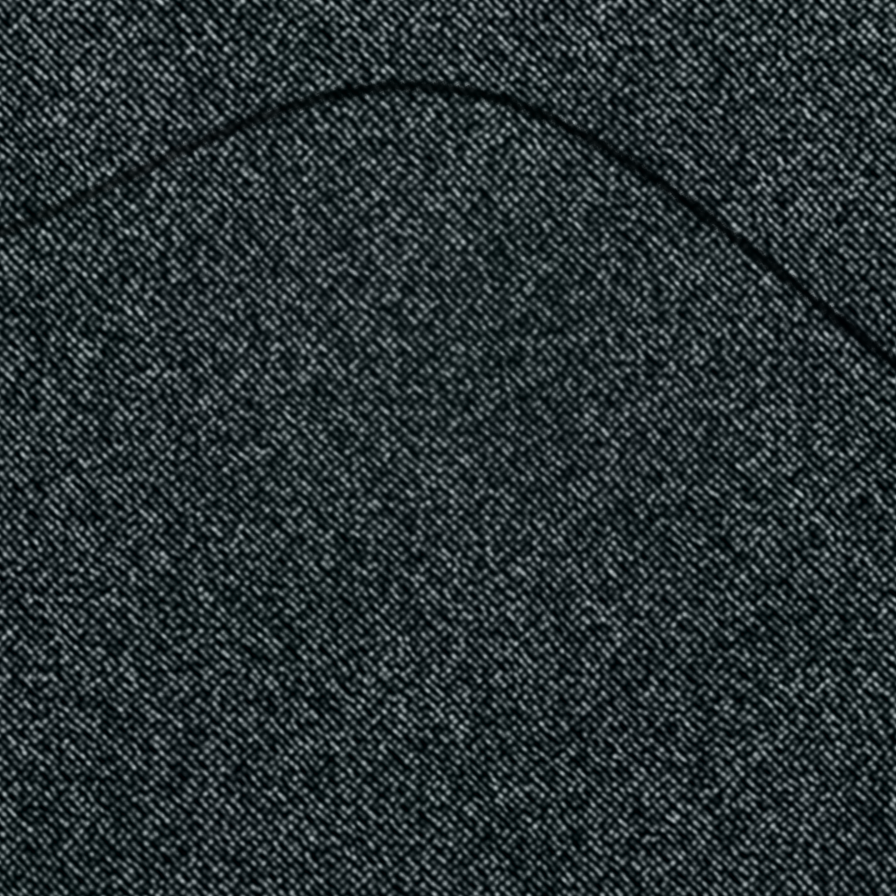
Write a WebGL 2 fragment shader that draws this texture.

```glsl
#version 300 es
precision highp float;
// Dark woven cloth: pale yarn grains on a staggered lattice, crossed by a curved seam.
// Grains are jittered cellular spots of varied brightness on a grid turned 45 degrees;
// layered sines bend the rows and mottle the light, and the seam is a shaded curve.

#define PITCH_COUNT 85.0      // grains along one row
#define GRAIN_JITTER 0.30     // random shift of a grain, in cells
#define GRAIN_FALLOFF 6.8     // higher is smaller grains
#define GRAIN_DIM 0.18        // brightness of the faintest grain
#define GRAIN_BRIGHT 0.72     // brightness of the strongest grain
#define GAP_SHADE 0.034       // light taken away, deepest in the gaps
#define MOTTLE 0.16           // strength of the uneven light
#define SEAM_APEX vec2(0.46, 0.904)
#define SEAM_HALF_WIDTH 0.0062
#define SEAM_DEPTH 0.84
#define TINT vec3(-0.034, 0.004, 0.012)

uniform vec2 u_resolution;
out vec4 fragColor;

vec3 hash3(vec2 cell) {
    vec3 p = fract(cell.xyx * vec3(0.1031, 0.1030, 0.0973));
    p += dot(p, p.yxz + 33.33);
    return fract((p.xxy + p.yzz) * p.zyx);
}

// Sum of sines in turning directions, roughly -1 to 1
float layeredSines(vec2 p) {
    float sum = 0.0;
    float weight = 0.5;
    for (int i = 0; i < 5; i++) {
        sum += weight * sin(p.x + 1.7 * sin(p.y * 0.8 + float(i)));
        p = mat2(0.8, 0.6, -0.6, 0.8) * p * 1.9 + 2.3;
        weight *= 0.65;
    }
    return sum;
}

// Light of all nearby grains at a lattice position, blended smoothly
float weave(vec2 p) {
    vec2 home = floor(p + 0.5);
    float level = 0.0;
    for (int y = -1; y <= 1; y++) {
        for (int x = -1; x <= 1; x++) {
            vec2 cell = home + vec2(x, y);
            vec3 rnd = hash3(cell + 211.0);
            vec3 form = hash3(cell + 467.0);
            vec2 d = p - cell - (rnd.xy - 0.5) * GRAIN_JITTER;
            // Ovals lean along the falling diagonal by differing amounts
            float stretch = 0.95 + 0.35 * form.x;
            d *= vec2(stretch, 1.0 / stretch);
            float peak = mix(GRAIN_DIM, GRAIN_BRIGHT, mix(rnd.z, form.z, 0.3));
            level += peak * exp(-GRAIN_FALLOFF * dot(d, d));
        }
    }
    return level;
}

// Signed distance to the seam: positive above it
float seamDistance(vec2 uv) {
    float t = uv.x - SEAM_APEX.x;
    float bend = t < 0.0 ? 1.35 : 1.6;
    float ease = t < 0.0 ? 3.5 : 1.73;
    float q = 1.0 + ease * t * t;
    float slope = -2.0 * bend * t / (q * q);
    float height = SEAM_APEX.y - bend * t * t / q;
    return (uv.y - height) / sqrt(1.0 + slope * slope);
}

void main() {
    vec2 uv = gl_FragCoord.xy / u_resolution;

    // Staggered lattice with gently wandering rows
    vec2 wander = vec2(layeredSines(uv * 9.0), layeredSines(uv.yx * 8.0 + 4.0));
    vec2 thread = uv * PITCH_COUNT + 0.3 * wander;
    float level = weave(vec2(thread.x + thread.y, thread.x - thread.y));

    // Softer, flatter cloth around the upper middle
    vec2 fromCentre = (uv - vec2(0.5, 0.62)) * vec2(2.6, 3.4);
    float softness = 0.2 * exp(-dot(fromCentre, fromCentre));
    level = mix(level, 0.2, softness);

    // Broad light, clouds and small dark or pale clusters
    float light = 1.1 * mix(0.93, 1.08, uv.y);
    light += 0.5 * MOTTLE * layeredSines(uv * 14.0 + 1.5);
    light += MOTTLE * layeredSines(uv * 75.0 + 8.0);
    light += 1.2 * MOTTLE * layeredSines(uv.yx * 150.0 + 3.0);
    level = max(level * light - GAP_SHADE, 0.0);

    // Roll off the brightest grains
    level -= 0.35 * level * max(level - 0.38, 0.0);

    // Seam groove, fainter to the left, with grains nibbling its edges
    float seam = seamDistance(uv) + 0.0024 * layeredSines(uv * 210.0);
    float groove = 1.0 - smoothstep(0.2, 1.65, abs(seam) / SEAM_HALF_WIDTH);
    float strength = SEAM_DEPTH * mix(0.72, 1.0, smoothstep(0.15, 0.42, uv.x));
    level *= 1.0 - strength * groove;

    // Cool tint that drifts slightly between green and violet
    vec3 colour = vec3(level) + TINT * (1.0 - 0.4 * groove);
    float drift = layeredSines(uv * 11.0 + 6.0);
    colour += 0.005 * drift * vec3(0.7, -0.3, 0.5);
    fragColor = vec4(clamp(colour, 0.0, 1.0), 1.0);
}
```
